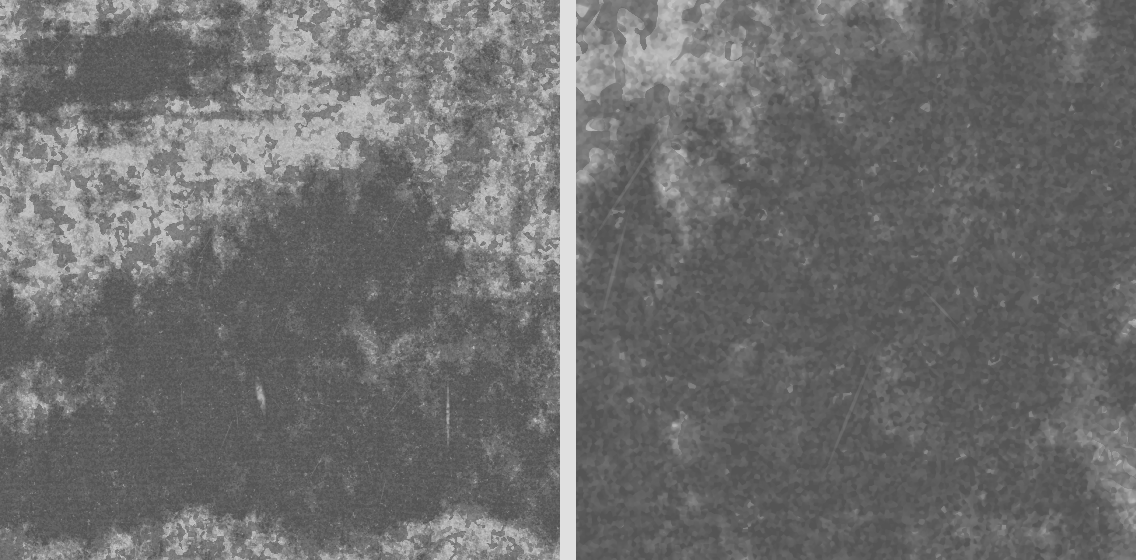
Left: the whole. Right: its middle third, enlarged.
A WebGL 2 fragment shader for this texture:

```glsl
#version 300 es
precision highp float;
// Weathered grey plaster: flaking pale paint over a dark, streaked and scratched ground.
uniform vec2 u_resolution;
out vec4 fragColor;

vec3 hash3(vec2 p) {
    vec3 q = fract(p.xyx * vec3(0.1031, 0.1030, 0.0973));
    q += dot(q, q.yxz + 33.33);
    return fract((q.xxy + q.yzz) * q.zyx);
}

// Cellular noise: low sharpness gives soft clouds, high gives flat flakes.
float cells(vec2 p, float sharpness) {
    vec2 base = floor(p), f = p - base;
    float total = 0.0, weights = 0.0;
    for (int y = -1; y <= 1; y++)
    for (int x = -1; x <= 1; x++) {
        vec2 offset = vec2(x, y);
        vec3 h = hash3(base + offset + 200.0);
        vec2 d = offset + h.xy - f;
        float w = exp(-sharpness * dot(d, d));
        total += w * h.z;
        weights += w;
    }
    return total / weights;
}

float layered(vec2 p) {
    float sum = 0.0, amp = 0.5;
    for (int i = 0; i < 5; i++) {
        sum += amp * cells(p, 5.0);
        p = mat2(1.6, 1.2, -1.2, 1.6) * p + 17.3;
        amp *= 0.56;
    }
    return sum / 1.07;
}

float blob(vec2 p, vec2 center, vec2 radius) {
    vec2 d = (p - center) / radius;
    return exp(-dot(d, d));
}

// Broad share of pale paint left on the wall.
float paintCover(vec2 uv) {
    float cloud = layered(uv * vec2(5.0, 7.0)) - 0.5;
    vec2 p = uv + cloud * vec2(0.16, 0.12);
    float edge = 0.44 + 0.22 * exp(-pow((p.x - 0.6) / 0.25, 2.0));
    float c = 0.06 + smoothstep(-0.06, 0.12, p.y - edge)
            * (0.72 - 0.17 * smoothstep(0.55, 0.75, p.x));
    c += 0.26 * blob(p, vec2(0.50, 0.77), vec2(0.22, 0.07));
    c -= 0.72 * blob(p, vec2(0.19, 0.86), vec2(0.25, 0.09));
    c += 0.48 * blob(p, vec2(0.06, 0.30), vec2(0.14, 0.07));
    c += 0.22 * blob(p, vec2(0.78, 0.42), vec2(0.22, 0.18));
    c += 0.30 * blob(p, vec2(1.00, 0.30), vec2(0.10, 0.16));
    c += 0.62 * smoothstep(0.09, 0.02, p.y - 0.03 * sin(p.x * 13.0 - 3.0));
    // Vertical runs and, towards the upper left, horizontal scrapes.
    float runs = cells(uv * vec2(55.0, 5.0), 5.0) - 0.5;
    float scrapes = cells(uv * vec2(7.0, 60.0) + cloud, 6.0) - 0.5;
    float scraped = blob(uv, vec2(0.25, 0.87), vec2(0.40, 0.16));
    return c + 0.35 * cloud + 0.22 * runs + (0.10 + 0.45 * scraped) * scrapes;
}

// Tapered, slightly tilted scratch.
float scratch(vec2 p, float halfLength, float width, float tilt) {
    p.x -= tilt * p.y;
    float taper = 1.0 - smoothstep(0.0, halfLength, abs(p.y));
    return taper * (1.0 - smoothstep(0.3, 1.0, abs(p.x) / (width * (0.4 + taper))));
}

void main() {
    vec2 uv = gl_FragCoord.xy / u_resolution;
    float cover = paintCover(uv);
    float mottle = layered(uv * vec2(34.0, 28.0) + 9.0) - 0.5;
    float grain = cells(uv * 400.0, 8.0) - 0.5;
    float dust = cells(uv * 190.0 + 31.0, 9.0) - 0.5;

    // Pale paint, broken up by mottling and grain.
    float paint = smoothstep(0.18, 0.90, cover + 0.95 * mottle + 0.16 * dust + 0.10 * grain);
    float tone = 0.365 + 0.34 * paint;

    // Jagged flakes at two sizes expose the darker layer.
    vec2 jag = vec2(cells(uv * 95.0, 6.0), cells(uv * 95.0 + 57.0, 6.0)) - 0.5;
    float large = cells(uv * 46.0 + jag * 1.3, 22.0);
    float small = cells(uv * 88.0 - jag * 1.5 + 71.0, 18.0);
    float limit = mix(0.52, 0.17, clamp(cover, 0.0, 1.0));
    float chips = 1.0 - smoothstep(limit - 0.05, limit + 0.05, large);
    chips = max(chips, 0.75 * (1.0 - smoothstep(limit - 0.14, limit, small)));
    float bare = 0.37 + 0.12 * clamp(cover, 0.0, 1.0) + 0.05 * mottle;
    tone = mix(tone, min(tone, bare), 0.82 * chips);
    tone += 0.06 * (large - 0.5) * paint;

    // Fine weave, dust and specks.
    tone += 0.075 * grain + 0.035 * dust + 0.05 * mottle;
    tone += 0.007 * sin(uv.y * 520.0 + 3.0 * sin(uv.x * 9.0));
    tone += 0.10 * smoothstep(0.40, 0.48, dust) * smoothstep(0.0, 0.3, grain);

    // Hairline scratches and two deeper gouges.
    float marks = 0.0;
    for (int i = 0; i < 36; i++) {
        vec3 h = hash3(vec2(float(i) * 3.7, 41.0));
        float reach = 0.015 + 0.05 * h.z;
        marks = max(marks, 0.22 * scratch(uv - h.xy, reach, 0.0012, 2.0 * (h.z - 0.5)));
    }
    for (int i = 0; i < 2; i++) {
        float k = float(i);
        vec2 p = uv - vec2(0.465 + 0.335 * k, 0.295 - 0.035 * k);
        float gouge = scratch(p, 0.045 + 0.04 * k, 0.007 - 0.004 * k, -0.2 + 0.2 * k);
        marks = max(marks, gouge * (0.75 + 0.8 * dust));
    }
    tone = mix(tone, 0.68, clamp(marks, 0.0, 1.0));

    fragColor = vec4(vec3(clamp(tone, 0.33, 0.76)), 1.0);
}
```
